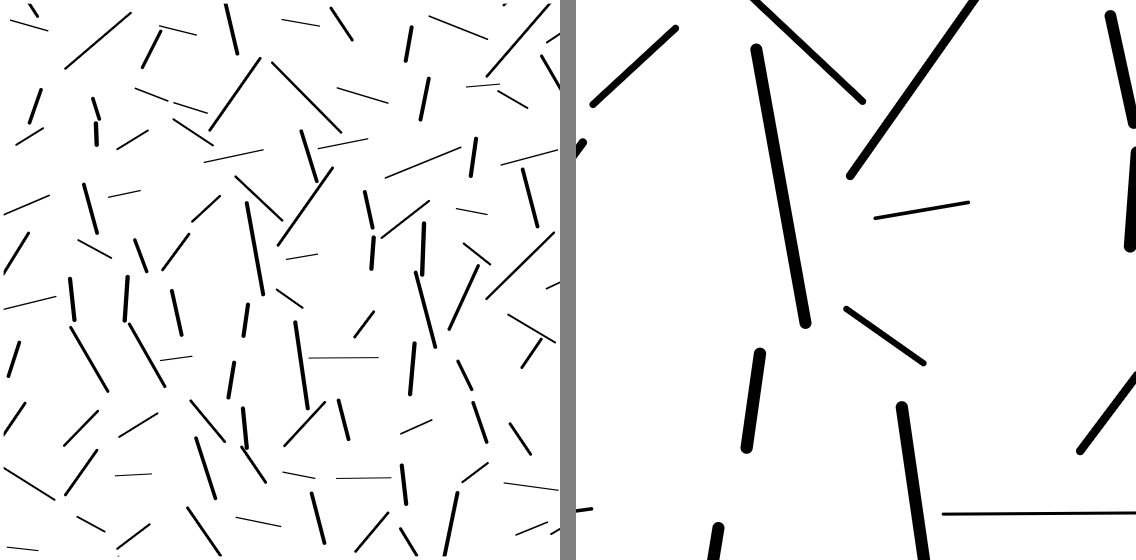
Left: the whole. Right: its middle third, enlarged.
Write a Shadertoy shader that draws this pattern.

```glsl
// Scattered pen strokes on white: one straight stroke per jittered grid cell.
// Steep strokes are bold and flat ones hairline, as if drawn with a broad nib.
// Where two strokes would cross, the one reaching farther is cut short.

#define GRID 10.2         // cells across the canvas
#define JITTER 0.3        // centre offset, in cells
#define HALF_MIN 0.28     // shortest free half length, in cells
#define HALF_MAX 0.95     // longest half length, in cells
#define THIN 0.0018       // width of a level stroke, in canvas units
#define THICK 0.0080      // width of an upright stroke, in canvas units
#define WIDTH_CURVE 1.25  // how late the strokes swell as they steepen
#define MARGIN 0.0065     // blank strip at the left, top and bottom
#define INK vec3(0.005)
#define PAPER vec3(1.0)

const float PI = 3.14159265;

struct Stroke { vec2 centre; vec2 dir; float halfLength; float radius; };

vec4 hash4(vec2 cell) {
    vec4 p = fract(cell.xyxy * vec4(0.1031, 0.1030, 0.0973, 0.1099) + 0.37);
    p += dot(p, p.wzxy + 33.33);
    return fract((p.xxyz + p.yzzw) * p.zywx);
}

float cross2(vec2 a, vec2 b) { return a.x * b.y - a.y * b.x; }

// The free stroke of a cell, before its neighbours shorten it
Stroke strokeOf(vec2 cell) {
    vec4 h = hash4(cell + 17.0);
    float angle = PI * h.z;
    float steepness = 1.0 - abs(2.0 * h.z - 1.0);
    float width = mix(THIN, THICK, pow(steepness, WIDTH_CURVE));
    return Stroke(cell + 0.5 + JITTER * (2.0 * h.xy - 1.0),
                  vec2(cos(angle), sin(angle)),
                  mix(HALF_MIN, HALF_MAX, h.w * h.w),
                  0.5 * width * GRID);
}

// Distance to the stroke's outline, with round ends
float strokeDistance(vec2 p, Stroke s, float halfLength) {
    vec2 q = p - s.centre;
    float along = clamp(dot(q, s.dir), -halfLength, halfLength);
    return length(q - s.dir * along) - s.radius;
}

// Half length that keeps the stroke clear of those around it
float clearLength(vec2 cell, Stroke s) {
    float reach = s.halfLength;
    for (int j = -2; j <= 2; j++)
    for (int i = -2; i <= 2; i++) {
        if (i == 0 && j == 0) continue;
        Stroke o = strokeOf(cell + vec2(i, j));
        vec2 gap = o.centre - s.centre;
        float turn = cross2(s.dir, o.dir);
        // Nearly in line: share the space between the centres
        if (abs(turn) < 0.4 && abs(cross2(gap, s.dir)) < 0.2)
            reach = min(reach, 0.42 * length(gap));
        // Crossing: distances of the meeting point from both centres
        float safeTurn = max(abs(turn), 0.0001);
        float mine = abs(cross2(gap, o.dir)) / safeTurn;
        float theirs = abs(cross2(gap, s.dir)) / safeTurn;
        if (mine >= theirs && theirs < o.halfLength + 0.15)
            reach = min(reach, 0.8 * mine);
    }
    return reach;
}

void mainImage(out vec4 fragColor, in vec2 fragCoord) {
    vec2 uv = fragCoord / iResolution.y;
    vec2 p = uv * GRID;
    float pixel = GRID / iResolution.y;
    vec2 home = floor(p);

    // Ink coverage from the strokes of the nearby cells
    float coverage = 0.0;
    for (int j = -1; j <= 1; j++)
    for (int i = -1; i <= 1; i++) {
        vec2 cell = home + vec2(i, j);
        Stroke s = strokeOf(cell);
        if (strokeDistance(p, s, s.halfLength) > pixel) continue;
        float d = strokeDistance(p, s, clearLength(cell, s));
        coverage = max(coverage, clamp(0.5 - d / pixel, 0.0, 1.0));
    }

    // Blank margin
    float inset = min(uv.x, min(uv.y, 1.0 - uv.y)) - MARGIN;
    coverage *= clamp(0.5 + inset * iResolution.y, 0.0, 1.0);

    fragColor = vec4(mix(PAPER, INK, coverage), 1.0);
}
```
